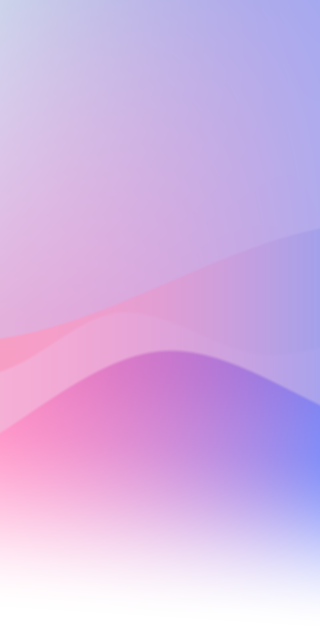
Write a WebGL 1 fragment shader that draws this background.

```glsl
precision highp float;
// Soft pastel sky over three translucent waves that fade into white mist.

uniform vec2 u_resolution;

// Smooth quadratic blend through three colours at t = 0, 0.5 and 1.
vec3 ramp(vec3 a, vec3 b, vec3 c, float t) {
    float s = 1.0 - t;
    return a * s * (s - t) + 4.0 * b * s * t + c * t * (t - s);
}

// Hermite curve between points p and q with the given end slopes.
float arc(vec2 p, vec2 q, float slopeP, float slopeQ, float x) {
    float w = q.x - p.x;
    float t = clamp((x - p.x) / w, 0.0, 1.0);
    float s = 1.0 - t;
    return mix(p.y, q.y, t * t * (3.0 - 2.0 * t))
         + w * t * s * (slopeP * s - slopeQ * t);
}

float backCrest(float x) {
    return arc(vec2(0.0, 0.471), vec2(1.0, 0.643), 0.07, 0.10, x);
}

float middleCrest(float x) {
    vec2 peak = vec2(0.39, 0.512);
    vec2 dip = vec2(0.85, 0.445);
    if (x < peak.x) return arc(vec2(0.0, 0.419), peak, 0.15, 0.0, x);
    if (x < dip.x) return arc(peak, dip, 0.0, 0.0, x);
    return arc(dip, vec2(1.0, 0.456), 0.0, 0.12, x);
}

float hillCrest(float x) {
    vec2 peak = vec2(0.534, 0.452);
    if (x < peak.x) return arc(vec2(0.0, 0.323), peak, 0.33, 0.0, x);
    return arc(peak, vec2(1.0, 0.367), 0.0, -0.24, x);
}

// Coverage below a crest with a soft edge.
float below(float crest, float y, float blur) {
    return smoothstep(-blur, blur, crest - y);
}

vec3 skyColor(vec2 p) {
    vec3 low = ramp(vec3(0.89, 0.69, 0.86), vec3(0.84, 0.65, 0.87), vec3(0.69, 0.66, 0.92), p.x);
    vec3 mid = ramp(vec3(0.86, 0.77, 0.91), vec3(0.81, 0.69, 0.89), vec3(0.69, 0.67, 0.93), p.x);
    vec3 top = ramp(vec3(0.80, 0.83, 0.92), vec3(0.73, 0.71, 0.91), vec3(0.65, 0.66, 0.94), p.x);
    return ramp(low, mid, top, clamp(p.y * 2.0 - 1.0, 0.0, 1.0));
}

vec3 hillColor(vec2 p) {
    vec3 crest = ramp(vec3(0.99, 0.55, 0.76), vec3(0.80, 0.47, 0.80), vec3(0.50, 0.50, 0.94), p.x);
    vec3 base = ramp(vec3(1.0, 0.61, 0.80), vec3(0.84, 0.57, 0.85), vec3(0.52, 0.56, 0.97), p.x);
    vec3 body = mix(base, crest, smoothstep(0.25, 0.45, p.y));
    float mist = smoothstep(mix(0.34, 0.30, p.x), mix(0.04, 0.01, p.x), p.y);
    return mix(body, vec3(1.0), mist);
}

void main() {
    vec2 p = gl_FragCoord.xy / u_resolution;
    vec3 color = skyColor(p);

    // Back wave, from coral to periwinkle
    vec3 backColor = ramp(vec3(0.97, 0.62, 0.77), vec3(0.88, 0.62, 0.83), vec3(0.64, 0.63, 0.92), p.x);
    color = mix(color, backColor, below(backCrest(p.x), p.y, 0.003));

    // Paler middle wave
    vec3 middleColor = ramp(vec3(0.96, 0.69, 0.84), vec3(0.88, 0.64, 0.85), vec3(0.66, 0.64, 0.93), p.x);
    color = mix(color, middleColor, below(middleCrest(p.x), p.y, 0.004));

    // Front hill dissolving into mist
    color = mix(color, hillColor(p), below(hillCrest(p.x), p.y, 0.004));

    gl_FragColor = vec4(color, 1.0);
}
```
